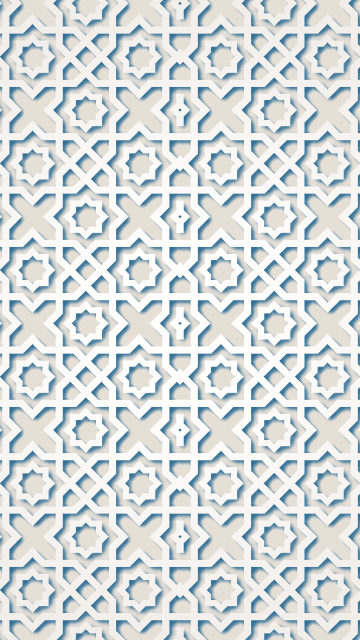
Write a Shadertoy shader that draws this pattern.

```glsl
// Level set of an eight-pointed star: union of a square and a diamond
float octagram(vec2 p) {
    p = abs(p);
    return min(max(p.x, p.y), (p.x + p.y) * 0.7071);
}

// Approximate signed distance to the cut panel, negative on its bands
float panel(vec2 p) {
    // The lattice is cut off-centre and mirrored at the middle seam
    p.x = abs(p.x) + 0.234;
    vec2 cell = floor(p + 0.5);
    vec2 q = abs(p - cell);
    bool starCell = mod(cell.x + cell.y, 2.0) < 0.5;
    bool latticeColumn = mod(cell.x, 2.0) < 0.5;

    // Cells between stars measure from the nearest of four neighbours
    vec2 toStar = starCell ? q : vec2(1.0 - max(q.x, q.y), min(q.x, q.y));
    float star = octagram(toStar);
    float outerRing = abs(star - 0.5) - 0.068;
    float innerRing = abs(star - 0.245) - 0.058;
    float d = min(outerRing, innerRing);

    // Small diamond joining the four star tips
    if (!starCell && latticeColumn) {
        float diamond = abs((q.x + q.y) * 0.7071 - 0.2071) - 0.068;
        d = min(d, diamond);
    }
    return d;
}

// Blurred panel coverage, displaced to the lower right
float dropShadow(vec2 p) {
    float sum = 0.0;
    for (int y = -2; y <= 2; y++) {
        for (int x = -2; x <= 2; x++) {
            vec2 tap = p - vec2(0.06, -0.05) + 0.04 * vec2(x, y);
            sum += smoothstep(0.03, -0.03, panel(tap));
        }
    }
    return sum / 25.0;
}

void mainImage(out vec4 fragColor, in vec2 fragCoord) {
    vec2 centred = (fragCoord - 0.5 * iResolution.xy) / iResolution.y;
    vec2 p = centred * 12.0 + vec2(0.0, 0.0625);
    float pixel = 12.0 / iResolution.y;

    // Recessed floor with blue shadow
    float shade = smoothstep(0.22, 0.82, dropShadow(p));
    vec3 floorColor = mix(vec3(0.90, 0.875, 0.84), vec3(0.20, 0.44, 0.59), shade);

    // Raised panel, brightest in the middle
    float vignette = smoothstep(0.05, 0.6, length(centred));
    vec3 panelColor = mix(vec3(1.0, 0.998, 0.99), vec3(0.945, 0.93, 0.915), vignette);

    float coverage = smoothstep(0.6 * pixel, -0.6 * pixel, panel(p));
    fragColor = vec4(mix(floorColor, panelColor, coverage), 1.0);
}
```
